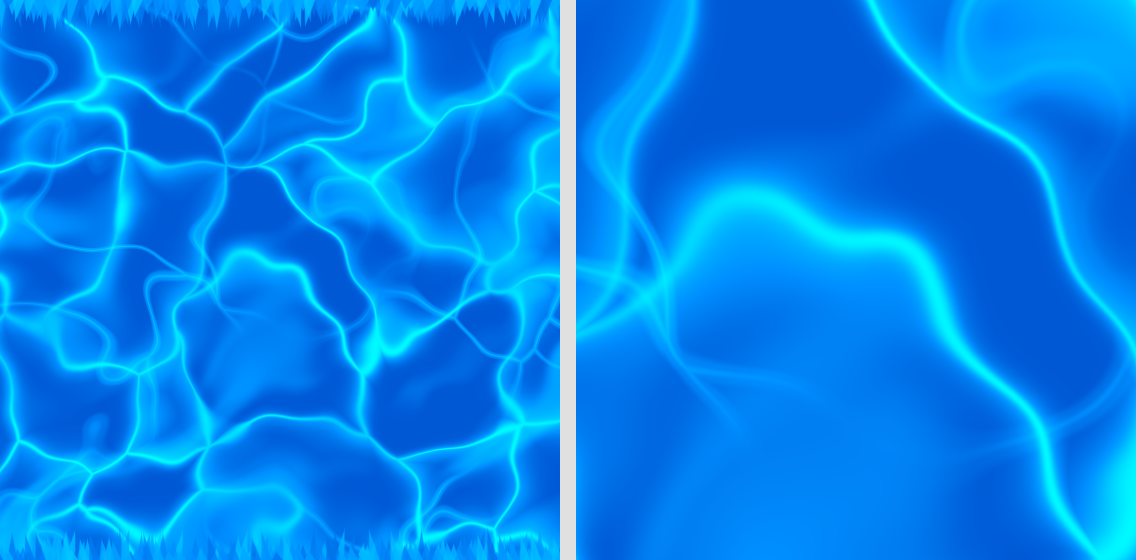
Left, the full canvas; right, a detail of the centre.
Give the GLSL for this texture, as a Shadertoy shader.

```glsl
// Sunlit pool water: bright caustic lines, soft veils of light and a ragged rim.
#define CELLS 4.6          // caustic cells across the canvas
#define WARP 0.85          // bending of the caustic lines
#define LINE_WIDTH 0.022   // half width of a line, in cells
#define FLARE_WIDTH 0.10   // extra width where light pools
#define GLOW_MIN 0.04      // narrowest glow beside a line
#define GLOW_MAX 0.24      // widest glow beside a line
#define GLOW 0.52          // strength of the glow
#define VEIL 0.42          // strength of the diagonal veils
#define RIBBON 0.26        // strength of the pale ribbons
#define RIM_HEIGHT 0.055   // tallest spike at the rim
#define RIM_SPIKES 52.0    // spikes along the rim

vec2 hash2(vec2 p) {
    vec3 q = fract(p.xyx * vec3(0.1031, 0.1030, 0.0973));
    q += dot(q, q.yzx + 33.33);
    return fract((q.xx + q.yz) * q.zy);
}

float cornerSlope(vec2 cell, vec2 corner, vec2 f) {
    float angle = 6.2832 * hash2(cell + corner + 57.0).x;
    return dot(vec2(cos(angle), sin(angle)), f - corner);
}

// Gradient noise, about -0.7 to 0.7
float noise(vec2 p) {
    vec2 i = floor(p), f = p - i;
    vec2 u = f * f * f * (f * (f * 6.0 - 15.0) + 10.0);
    vec2 e = vec2(1.0, 0.0);
    return mix(mix(cornerSlope(i, e.yy, f), cornerSlope(i, e.xy, f), u.x),
               mix(cornerSlope(i, e.yx, f), cornerSlope(i, e.xx, f), u.x), u.y);
}

vec2 noise2(vec2 p) {
    return vec2(noise(p), noise(p + vec2(31.7, 12.3)));
}

// Voronoi: x = distance to the nearest cell edge, y = random value of the cell
vec2 cellEdge(vec2 p) {
    vec2 home = floor(p), f = p - home, nearCell = vec2(0.0), nearest = vec2(8.0);
    for (int k = 0; k < 9; k++) {
        vec2 g = vec2(k % 3 - 1, k / 3 - 1);
        vec2 r = g + 0.1 + 0.8 * hash2(home + g) - f;
        if (dot(r, r) < dot(nearest, nearest)) { nearest = r; nearCell = g; }
    }
    float edge = 8.0;
    for (int k = 0; k < 25; k++) {
        vec2 g = nearCell + vec2(k % 5 - 2, k / 5 - 2);
        vec2 r = g + 0.1 + 0.8 * hash2(home + g) - f;
        vec2 gap = r - nearest;
        if (dot(gap, gap) > 0.0001)
            edge = min(edge, dot(0.5 * (nearest + r), normalize(gap)));
    }
    return vec2(edge, hash2(home + nearCell + 19.0).x);
}

// Brightness of the water, 0 to 1
float caustics(vec2 uv) {
    vec2 p = uv * CELLS + 20.0;
    vec2 bend = noise2(p * 0.8) + 0.3 * noise2(p * 2.1 + 7.0);
    vec2 q = p + WARP * bend;

    // Sharp lines that swell into flares, with a different glow in each cell
    vec2 cell = cellEdge(q);
    float flare = smoothstep(0.28, 0.55, noise(p * 1.25 + 40.0));
    float width = LINE_WIDTH * (1.0 + 0.8 * noise(p * 1.7)) + FLARE_WIDTH * flare;
    float power = mix(0.3, 0.9, smoothstep(-0.35, 0.2, noise(p * 0.9 + 80.0)));
    float line = max(power, flare) * exp(-pow(cell.x / width, 2.0));
    float reach = mix(GLOW_MIN, GLOW_MAX, cell.y);
    float glow = GLOW * (1.0 + 0.7 * noise(p * 1.1 + 60.0)) * exp(-pow(cell.x / reach, 1.4));

    // Diagonal veils
    vec2 along = mat2(0.84, -0.54, 0.54, 0.84) * (p + 0.7 * bend);
    float streaks = noise(along * vec2(0.6, 1.4)) + 0.25 * noise(along * vec2(1.5, 4.0) + 9.0);
    float veil = VEIL * smoothstep(0.0, 0.5, streaks);

    // Pale overlapping ribbons
    float fold = cellEdge(p * 0.72 - 1.1 * bend.yx + 90.0).x;
    float fade = smoothstep(-0.3, 0.3, noise(p * 0.7 + 15.0));
    float ribbon = RIBBON * fade * (smoothstep(0.06, 0.025, fold) + exp(-fold * fold * 6000.0));

    return 1.0 - (1.0 - line) * (1.0 - glow) * (1.0 - veil) * (1.0 - ribbon);
}

// Ragged triangular spikes growing inward from the top and bottom
float addRim(float light, vec2 uv) {
    float side = step(0.5, uv.y);
    float depth = mix(uv.y, 1.0 - uv.y, side);
    for (int k = 0; k < 3; k++) {
        float layer = float(k);
        float x = uv.x * RIM_SPIKES + layer * 0.37 + depth * 9.0 * (layer - 1.0);
        vec2 rnd = hash2(vec2(floor(x), layer * 7.0 + side * 31.0));
        float height = RIM_HEIGHT * mix(0.25, 1.0, rnd.x);
        float inside = 0.5 * (1.0 - depth / height) - abs(fract(x) - 0.5);
        float soft = RIM_SPIKES / iResolution.y;
        float tone = mix(0.12, 0.68, rnd.y);
        light = mix(light, tone, 0.75 * smoothstep(-soft, soft, inside));
    }
    return light;
}

// Deep blue through azure to cyan
vec3 waterColor(float light) {
    float green = mix(0.345, 1.0, light);
    return vec3(0.0, green, min(1.0, 0.835 + 0.75 * (green - 0.345)));
}

void mainImage(out vec4 fragColor, in vec2 fragCoord) {
    vec2 uv = fragCoord / iResolution.y;
    float light = addRim(caustics(uv), uv);
    fragColor = vec4(waterColor(clamp(light, 0.0, 1.0)), 1.0);
}
```
